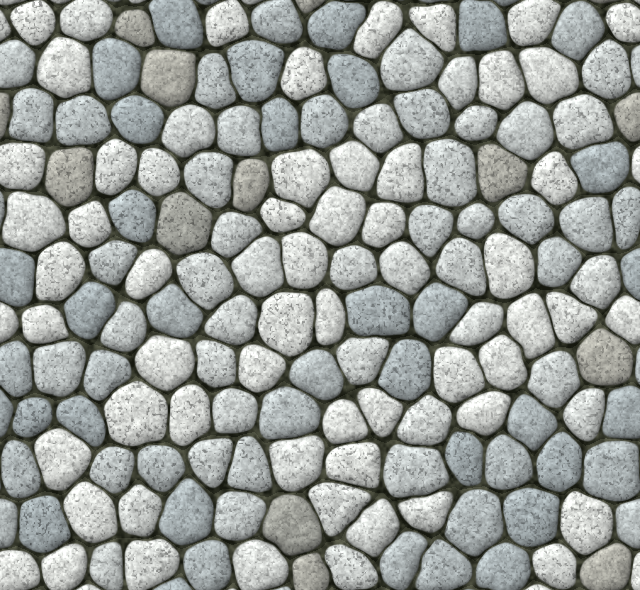
This texture is drawn by a WebGL 1 fragment shader. Its source:

```glsl
precision highp float;
// Draws a tiling bed of rounded river stones with thin, dark, mossy gaps.
// A wrapped, weighted cellular pattern gives each stone a soft distance to its
// rim; that distance drives the dome lighting, and wrapped noise the grain.

uniform vec2 u_resolution;

const vec2 GRID = vec2(13.0, 12.0);   // stones across and up; rows must be even
const vec3 LIGHT = vec3(-0.34, 0.56, 0.755);
const vec3 PALE_STONE = vec3(0.845, 0.855, 0.840);
const vec3 BLUE_STONE = vec3(0.625, 0.662, 0.672);
const vec3 BROWN_STONE = vec3(0.610, 0.605, 0.565);
const vec3 GREEN_STONE = vec3(0.470, 0.540, 0.490);
const vec3 GAP_DARK = vec3(0.085, 0.095, 0.060);
const vec3 GAP_MOSS = vec3(0.400, 0.410, 0.335);

vec3 hash(vec2 p) {
  vec3 q = fract(vec3(p.xyx) * vec3(0.1031, 0.1030, 0.0973));
  q += dot(q, q.yxz + 33.33);
  return fract((q.xxy + q.yzz) * q.zyx);
}

vec2 wrapCell(vec2 cell, vec2 period) {
  return floor(mod(cell + 0.5, period));
}

// Smooth value noise that repeats after GRID * scale lattice steps.
vec3 tileNoise(vec2 p, float scale) {
  vec2 period = GRID * scale;
  vec2 q = p * scale;
  vec2 cell = floor(q);
  vec2 f = fract(q);
  f = f * f * (3.0 - 2.0 * f);
  vec3 a = hash(wrapCell(cell, period) + scale);
  vec3 b = hash(wrapCell(cell + vec2(1.0, 0.0), period) + scale);
  vec3 c = hash(wrapCell(cell + vec2(0.0, 1.0), period) + scale);
  vec3 d = hash(wrapCell(cell + 1.0, period) + scale);
  return mix(mix(a, b, f.x), mix(c, d, f.x), f.y);
}

// Stone centre in xy, size weight in z; odd rows are shifted sideways.
vec3 stoneSite(vec2 cell) {
  vec3 h = hash(wrapCell(cell, GRID) + 71.0);
  float stagger = 0.5 * mod(cell.y, 2.0) - 0.25;
  vec2 centre = cell + 0.5 + (h.xy - 0.5) * 0.54 + vec2(stagger, 0.0);
  return vec3(centre, 0.26 * h.z);
}

float power(vec2 p, vec3 site) {
  vec2 r = site.xy - p;
  return dot(r, r) - site.z;
}

// Cell that owns p: the site of least weighted distance.
vec2 ownerCell(vec2 p) {
  float best = 100.0;
  vec2 owner = vec2(0.0);
  for (int j = -2; j <= 2; j++) {
    for (int i = -2; i <= 2; i++) {
      vec2 cell = floor(p) + vec2(float(i), float(j));
      float d = power(p, stoneSite(cell));
      if (d < best) { best = d; owner = cell; }
    }
  }
  return owner;
}

// Rounded distance to the rim in z, outward direction in xy.
vec3 stoneRim(vec2 p, vec2 owner, float sharpness) {
  vec3 own = stoneSite(owner);
  float ownPower = power(p, own);
  float total = 0.0001;
  vec2 outward = vec2(0.0);
  for (int j = -2; j <= 2; j++) {
    for (int i = -2; i <= 2; i++) {
      if (i == 0 && j == 0) continue;
      vec3 other = stoneSite(owner + vec2(float(i), float(j)));
      vec2 between = other.xy - own.xy;
      float gap = max(length(between), 0.01);
      float d = (power(p, other) - ownPower) / (2.0 * gap);
      float w = exp(-sharpness * d);
      total += w;
      outward += w * between / gap;
    }
  }
  return vec3(outward / total, -log(total) / sharpness);
}

vec3 stoneColour(vec3 h) {
  vec3 c = mix(BLUE_STONE, PALE_STONE, smoothstep(0.0, 0.85, h.x));
  c = mix(c, BROWN_STONE, 0.75 * step(0.92, h.y));
  return mix(c, GREEN_STONE, step(0.99, h.z));
}

void main() {
  vec2 p = gl_FragCoord.xy / u_resolution * GRID;

  // Stone outlines, gently warped
  vec2 warped = p + (tileNoise(p, 3.0).xy - 0.5) * 0.10;
  vec2 owner = ownerCell(warped);
  vec3 rim = stoneRim(warped, owner, 12.0);
  vec3 h = hash(wrapCell(owner, GRID) + 19.0);

  // Dome lighting with a narrow darkened rim
  float slope = 1.0 - clamp(rim.z / 0.40, 0.0, 1.0);
  vec3 normal = normalize(vec3(rim.xy * slope * slope * 0.95, 1.0));
  float shade = 0.40 + 0.80 * max(dot(normal, LIGHT), 0.0);
  shade *= mix(0.70, 1.0, smoothstep(-0.01, 0.075, rim.z));

  // Dents, mottling and fine mineral grain in two mixed sizes
  vec3 coarse = tileNoise(p, 7.0);
  float dent = coarse.x - tileNoise(p + LIGHT.xy * 0.07, 7.0).x;
  vec3 fine = tileNoise(p, 16.0);
  vec3 grit = tileNoise(p + fine.xy * 0.03, 29.0);
  float grain = 0.5 * (fine.x + grit.x) - 0.5;
  float speck = smoothstep(0.56, 0.82, 0.45 * fine.y + 0.55 * grit.y);
  shade *= 1.0 + 0.16 * dent + 0.09 * (coarse.y - 0.5) + 0.36 * grain;
  vec3 stone = stoneColour(h) * shade * (1.0 - (0.14 + 0.20 * h.z) * speck);

  // Gaps, darkest below each stone
  float moss = 0.6 * coarse.z + 0.4 * fine.z + 0.20 * rim.y - 0.14;
  vec3 ground = mix(GAP_DARK, GAP_MOSS, clamp(moss, 0.0, 1.0));
  float cover = smoothstep(-0.006, 0.030, rim.z - 0.014 * h.z);
  gl_FragColor = vec4(clamp(mix(ground, stone, cover), 0.0, 1.0), 1.0);
}
```
